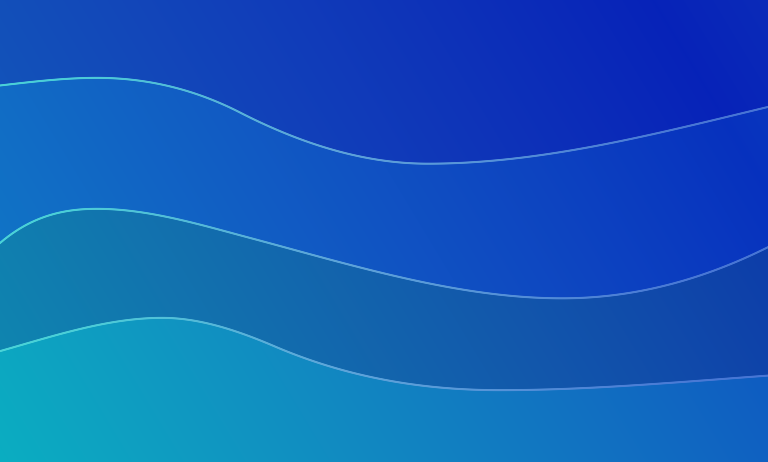
Give the GLSL for this background, as a Shadertoy shader.

```glsl
// Four stacked bands of blue to cyan, parted by thin glowing wave lines.
// Each wave is a smooth cubic chain; each band has its own diagonal gradient,
// and the bands are painted one over another from top to bottom.

// Cubic through two knots, each holding x, height and slope.
float cubic(float x, vec3 a, vec3 b) {
    float span = b.x - a.x;
    float t = (x - a.x) / span;
    float s = 1.0 - t;
    return s * s * ((1.0 + 2.0 * t) * a.y + t * span * a.z)
         + t * t * ((1.0 + 2.0 * s) * b.y - s * span * b.z);
}

// Wave from left edge over a crest, down a slope, through a trough, to the right.
float wave(float x, vec3 left, vec3 crest, vec3 fall, vec3 trough, vec3 right) {
    if (x < crest.x) return cubic(x, left, crest);
    if (x < fall.x) return cubic(x, crest, fall);
    if (x < trough.x) return cubic(x, fall, trough);
    return cubic(x, trough, right);
}

// Diagonal blend with a little extra red in its middle.
vec3 bandColor(float t, vec3 nearColor, vec3 farColor) {
    return mix(nearColor, farColor, t) + vec3(0.1 * t * (1.0 - t), 0.0, 0.0);
}

// Fill below a wave, then draw its line on the edge.
vec3 paintBand(vec3 base, vec3 fill, vec3 line, float height) {
    vec2 gradient = vec2(dFdx(height), dFdy(height));
    float dist = height / max(length(gradient), 1e-6) / iResolution.y;
    float pixel = 1.0 / iResolution.y;
    vec3 color = mix(fill, base, smoothstep(-pixel, pixel, dist));
    float stroke = 1.0 - smoothstep(-0.5 * pixel, 0.5 * pixel, abs(dist) - 0.0023);
    return mix(color, line, 0.95 * stroke);
}

void mainImage(out vec4 fragColor, in vec2 fragCoord) {
    vec2 uv = fragCoord / iResolution.xy;

    // Diagonal position, folding back near the upper right corner.
    vec2 p = fragCoord / iResolution.y;
    vec2 corner = iResolution.xy / iResolution.y;
    float diagonal = dot(p, corner) / dot(corner, corner);
    float t = 1.0 - abs(1.0 - diagonal / 0.89);

    // Line tint runs from aqua to periwinkle.
    vec3 lineColor = mix(vec3(0.30, 0.84, 0.85), vec3(0.38, 0.65, 0.86), smoothstep(0.0, 0.5, uv.x));
    lineColor = mix(lineColor, vec3(0.29, 0.47, 0.84), smoothstep(0.4, 1.0, uv.x));

    // Heights of the three waves.
    float upper = wave(uv.x, vec3(0.0, 0.815, 0.19), vec3(0.126, 0.8315, 0.0),
        vec3(0.3125, 0.7565, -0.85), vec3(0.557, 0.6457, 0.0), vec3(1.0, 0.7685, 0.40));
    float middle = wave(uv.x, vec3(0.0, 0.474, 1.42), vec3(0.126, 0.548, 0.0),
        vec3(0.3255, 0.485, -0.443), vec3(0.732, 0.3543, 0.0), vec3(1.0, 0.465, 0.83));
    float lower = wave(uv.x, vec3(0.0, 0.240, 0.47), vec3(0.211, 0.312, 0.0),
        vec3(0.358, 0.25, -0.71), vec3(0.651, 0.1555, 0.0), vec3(1.0, 0.187, 0.12));

    // Bands from back to front.
    vec3 color = bandColor(t, vec3(0.06, 0.383, 0.73), vec3(0.025, 0.135, 0.72));
    color = paintBand(color, bandColor(t, vec3(0.055, 0.495, 0.78), vec3(0.025, 0.192, 0.745)),
        lineColor, uv.y - upper);
    color = paintBand(color, bandColor(t, vec3(0.05, 0.543, 0.69), vec3(0.045, 0.226, 0.66)),
        lineColor, uv.y - middle);
    color = paintBand(color, bandColor(t, vec3(0.04, 0.68, 0.755), vec3(0.045, 0.315, 0.755)),
        lineColor, uv.y - lower);

    fragColor = vec4(color, 1.0);
}
```
